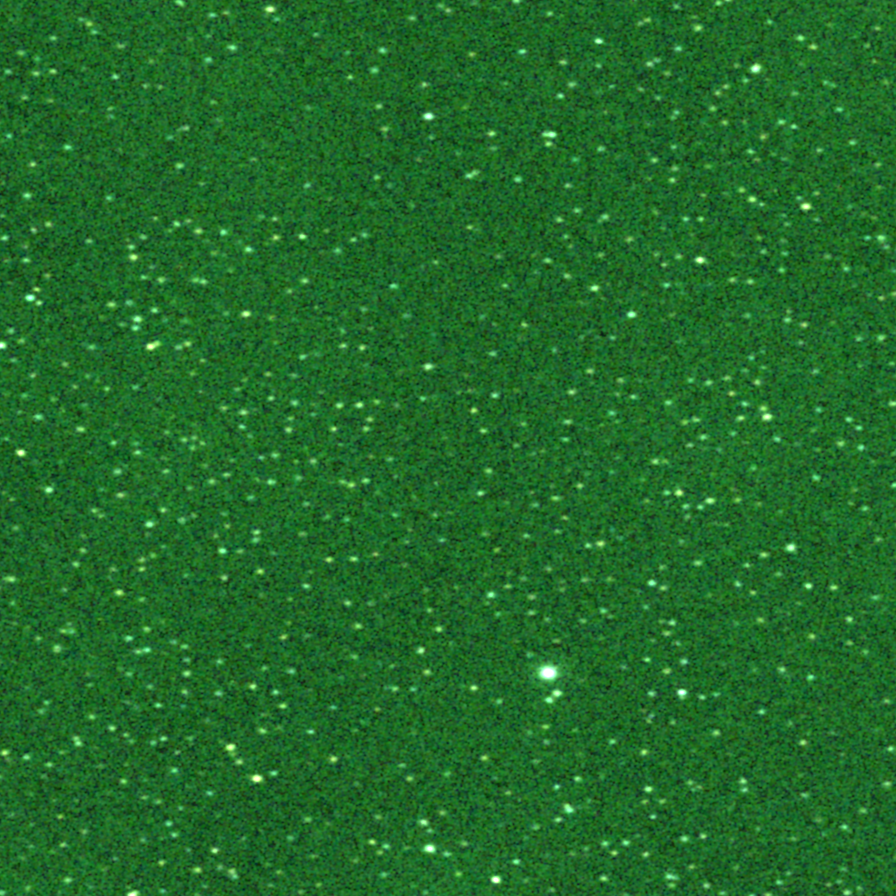
Give the GLSL for this texture, as a Shadertoy shader.

```glsl
// A dense field of small stars over grainy green night-sky sensor noise.
#define SKY_COLOR vec3(0.119, 0.409, 0.152)
#define GRAIN_AMOUNT vec3(0.055, 0.112, 0.075)
#define GRAIN_CELLS vec2(315.0, 350.0)
#define SOFT_GRAIN 0.022
#define DARK_SKEW 0.06
#define FAINT_CELLS 40.0
#define FAINT_DENSITY 0.62
#define BRIGHT_CELLS 13.0
#define BRIGHT_DENSITY 0.52
#define STAR_SIZE vec2(0.0028, 0.0020)
#define BEACON_POS vec2(0.612, 0.249)

// Integer hash: three values from 0 to 1 per cell and seed
vec3 hash3(vec2 cell, int seed) {
    uvec3 v = uvec3(ivec3(ivec2(cell), seed)) * 1664525u + 1013904223u;
    v.x += v.y * v.z; v.y += v.z * v.x; v.z += v.x * v.y;
    v ^= v >> 16u;
    v.x += v.y * v.z; v.y += v.z * v.x; v.z += v.x * v.y;
    return vec3(v >> 8u) / 16777216.0;
}

// Smooth colour noise from -1 to 1
vec3 colorNoise(vec2 p, int seed) {
    vec2 cell = floor(p), f = fract(p);
    f = f * f * (3.0 - 2.0 * f);
    vec3 low = mix(hash3(cell, seed), hash3(cell + vec2(1, 0), seed), f.x);
    vec3 high = mix(hash3(cell + vec2(0, 1), seed), hash3(cell + vec2(1, 1), seed), f.x);
    return mix(low, high, f.y) * 2.0 - 1.0;
}

vec2 rotate(vec2 p, float angle) {
    float c = cos(angle), s = sin(angle);
    return vec2(c * p.x - s * p.y, s * p.x + c * p.y);
}

// Two tilted noise layers, so that the grid never shows
vec3 grain(vec2 uv) {
    vec3 a = colorNoise(rotate(uv, 0.23) * GRAIN_CELLS, 11);
    vec3 b = colorNoise(rotate(uv, -0.31) * GRAIN_CELLS * 1.13, 29);
    return (a + b) * 0.707;
}

float glow(vec2 offset, vec2 size) {
    vec2 d = offset / size;
    return exp(-0.5 * dot(d, d));
}

// One jittered star per occupied cell; peak holds the dimmest and brightest
vec3 starLayer(vec2 uv, float cells, float density, vec2 peak, float falloff, int seed) {
    vec3 light = vec3(0.0);
    vec2 home = floor(uv * cells);
    for (int y = -1; y <= 1; y++)
    for (int x = -1; x <= 1; x++) {
        vec2 cell = home + vec2(x, y);
        vec3 place = hash3(cell, seed);
        vec3 look = hash3(cell, seed + 1);
        float crowding = 0.45 * colorNoise(cell / cells * 6.0, 83).x;
        float brightness = mix(peak.x, peak.y, pow(look.x, falloff));
        vec2 size = STAR_SIZE * (0.9 + 0.28 * brightness) * mix(0.9, 1.1, look.z);
        vec3 tint = mix(vec3(0.58, 1.0, 0.82), vec3(0.90, 0.95, 0.52), look.y);
        vec2 center = (cell + place.xy) / cells;
        light += step(place.z, density + crowding) * brightness * tint * glow(uv - center, size);
    }
    return light;
}

void mainImage(out vec4 fragColor, in vec2 fragCoord) {
    vec2 uv = fragCoord / iResolution.y;

    // Grainy sky with softer clumps, broad patches and deeper dark specks
    vec3 noise = grain(uv);
    vec3 clumps = colorNoise(rotate(uv, 0.5) * GRAIN_CELLS * 0.35, 37);
    float patches = colorNoise(uv * 4.0, 53).x + 0.6 * colorNoise(uv * 11.0, 71).x;
    vec3 color = SKY_COLOR + GRAIN_AMOUNT * noise;
    color += vec3(0.038, 0.0, 0.032) * noise.g;
    color += vec3(0.5, 1.0, 0.6) * SOFT_GRAIN * clumps;
    color.g -= DARK_SKEW * pow(max(-noise.g, 0.0), 2.0);
    color += vec3(0.007, 0.019, 0.007) * patches;
    color = max(color, 0.02);

    // Faint and bright stars
    color += starLayer(uv, FAINT_CELLS, FAINT_DENSITY, vec2(0.08, 0.65), 1.7, 101);
    color += starLayer(uv, BRIGHT_CELLS, BRIGHT_DENSITY, vec2(0.45, 1.4), 2.5, 211);

    // The single dominant star and its halo
    vec2 toBeacon = uv - BEACON_POS;
    color += vec3(0.80, 1.0, 0.88) * 1.5 * glow(toBeacon, vec2(0.0056, 0.0044));
    color += vec3(0.08, 0.18, 0.11) * glow(toBeacon, vec2(0.015, 0.012));

    fragColor = vec4(clamp(color, 0.0, 1.0), 1.0);
}
```
